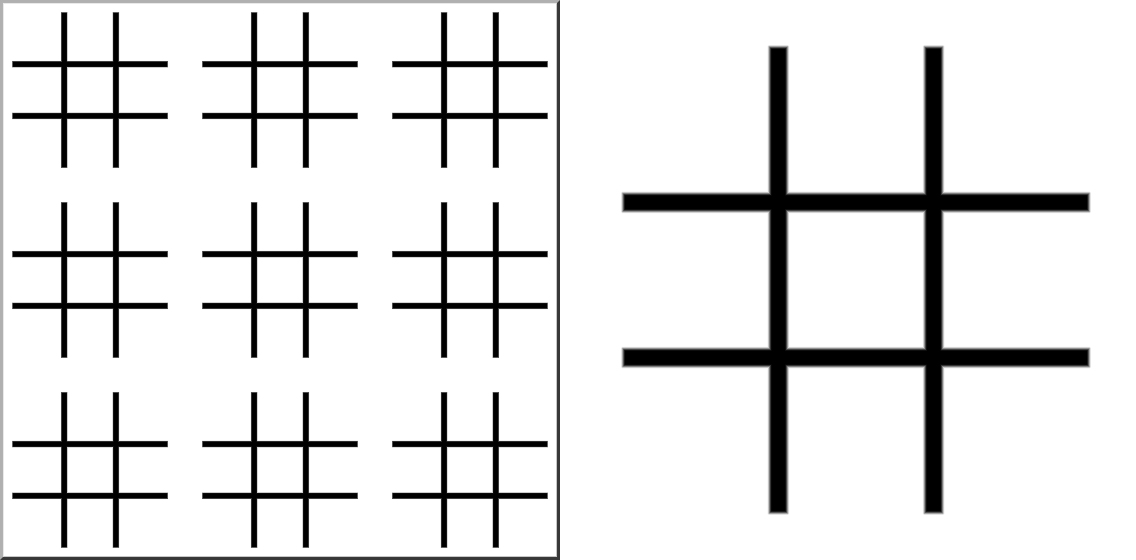
Left, the full canvas; right, a detail of the centre.
Reproduce this pattern procedurally as a Shadertoy shader.

```glsl
// Three by three grid of black crossed-bar figures on white, in a thin bevelled frame.
// One figure is two mirrored box distances, repeated by rounding to the nearest cell;
// the frame is light on the left and top, dark on the right and bottom, with mitred corners.

// Signed distance to an axis-aligned box centred on the origin.
float boxDistance(vec2 p, vec2 halfSize) {
    vec2 d = abs(p) - halfSize;
    return length(max(d, 0.0)) + min(max(d.x, d.y), 0.0);
}

// Two upright and two level bars, folded into one quadrant.
float crossedBars(vec2 p) {
    vec2 q = abs(p);
    vec2 bar = vec2(0.0053, 0.1387);
    float upright = boxDistance(q - vec2(0.0462, 0.0), bar);
    float level = boxDistance(q - vec2(0.0, 0.0462), bar.yx);
    return min(upright, level);
}

void mainImage(out vec4 fragColor, in vec2 fragCoord) {
    vec2 uv = fragCoord / iResolution.xy;
    float pixel = 1.0 / min(iResolution.x, iResolution.y);
    float soft = max(0.0015, 0.7 * pixel);

    // Nearest of the nine cells
    float pitch = 0.3392;
    vec2 p = uv - 0.5;
    p -= pitch * clamp(round(p / pitch), -1.0, 1.0);
    vec3 color = vec3(smoothstep(-soft, soft, crossedBars(p)));

    // Bevelled frame
    float litEdge = min(uv.x, 1.0 - uv.y);
    float shadedEdge = min(1.0 - uv.x, uv.y);
    float shade = smoothstep(-pixel, pixel, litEdge - shadedEdge);
    vec3 frame = vec3(mix(0.69, 0.22, shade));
    float inside = smoothstep(-soft, soft, min(litEdge, shadedEdge) - 0.0058);
    color = mix(frame, color, inside);

    fragColor = vec4(color, 1.0);
}
```
